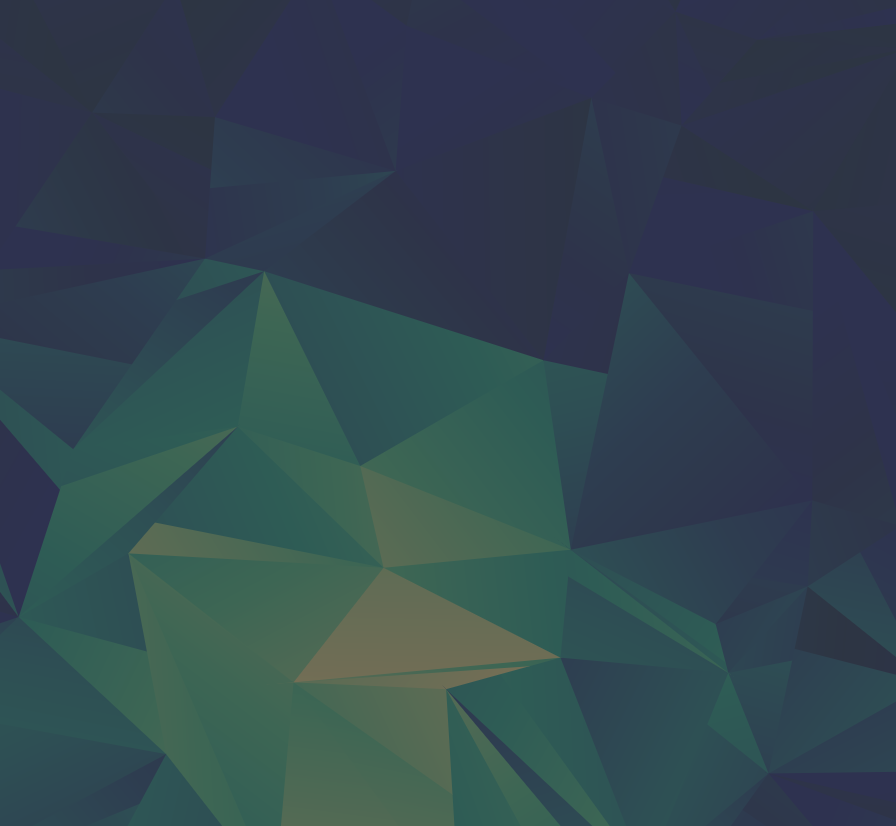
Reproduce this background procedurally as a Shadertoy shader.

```glsl
// Low-poly backdrop: a rotated, jittered grid is cut into irregular triangles.
// Each facet takes a tone from a soft glow at the lower middle, plus a random
// offset and a linear gradient; tones run from navy through teal to ochre.

const float GRID_SCALE = 5.3;   // cells per canvas height
const float GRID_ANGLE = 0.42;
const float JITTER = 0.94;      // below 1.0 keeps every quad simple

float hash(vec2 p) {
    vec3 q = fract(p.xyx * vec3(0.1031, 0.1030, 0.0973));
    q += dot(q, q.yzx + 33.33);
    return fract((q.x + q.y) * q.z);
}

mat2 rotation(float angle) {
    float c = cos(angle), s = sin(angle);
    return mat2(c, s, -s, c);
}

vec2 corner(vec2 cell) {
    vec2 offset = vec2(hash(cell + 17.3), hash(cell + 71.9)) - 0.5;
    return cell + 0.5 + JITTER * offset;
}

float signedArea(vec2 a, vec2 b, vec2 c) {
    vec2 u = b - a, v = c - a;
    return 0.5 * (u.x * v.y - u.y * v.x);
}

// Signed distance to the line a-b, positive to its right
float edgeDistance(vec2 p, vec2 a, vec2 b) {
    vec2 along = normalize(b - a);
    return dot(p - a, vec2(along.y, -along.x));
}

// Warmth of the glow; pos is in canvas heights
float glow(vec2 pos) {
    vec2 hollow = pos - vec2(0.67, 0.63);
    float warmth = 0.92 - 1.38 * length((pos - vec2(0.42, 0.19)) * vec2(0.92, 1.0));
    return warmth - 0.25 * exp(-45.0 * dot(hollow, hollow));
}

vec3 palette(float tone, float shade) {
    vec3 navy = mix(vec3(0.182, 0.196, 0.312), vec3(0.177, 0.208, 0.262), shade);
    vec3 ramp[7] = vec3[7](navy,
        vec3(0.18, 0.24, 0.315), vec3(0.18, 0.31, 0.33), vec3(0.18, 0.36, 0.335),
        vec3(0.24, 0.40, 0.33), vec3(0.35, 0.42, 0.33), vec3(0.45, 0.43, 0.335));
    float level = clamp(tone, 0.0, 0.999) * 6.0;
    int i = int(level);
    return mix(ramp[i], ramp[i + 1], fract(level));
}

// Adds one counter-clockwise triangle, weighted by its pixel coverage
void addFacet(inout vec4 sum, vec2 p, vec2 a, vec2 b, vec2 c, vec2 seed, float pixel) {
    float dist = max(edgeDistance(p, a, b), max(edgeDistance(p, b, c), edgeDistance(p, c, a)));
    float coverage = clamp(0.5 - dist / pixel, 0.0, 1.0);
    if (coverage <= 0.0) return;

    vec2 centre = (a + b + c) / 3.0;
    float angle = 6.2832 * hash(seed + 5.1);
    float slope = dot(p - centre, vec2(cos(angle), sin(angle)));
    float tone = glow(rotation(-GRID_ANGLE) * centre / GRID_SCALE);
    tone += 0.32 * (hash(seed + 9.7) - 0.5) + 0.17 * slope;
    tone -= 0.3 * step(hash(seed + 3.9), 0.08);   // a few facets fall into shadow
    float shade = clamp(hash(seed + 2.3) * 1.1 - 0.1 + 0.6 * slope, 0.0, 1.0);
    sum += coverage * vec4(palette(tone, shade), 1.0);
}

// Adds a triangle, often split from corner a into two slimmer facets
void addTriangle(inout vec4 sum, vec2 p, vec2 a, vec2 b, vec2 c, vec2 seed, float pixel) {
    if (hash(seed + 41.0) < 0.5) {
        vec2 m = mix(b, c, mix(0.2, 0.8, hash(seed + 53.0)));
        addFacet(sum, p, a, b, m, seed, pixel);
        addFacet(sum, p, a, m, c, seed + 0.37, pixel);
    } else {
        addFacet(sum, p, a, b, c, seed, pixel);
    }
}

// Splits a quad along a diagonal that leaves both halves unfolded
void addQuad(inout vec4 sum, vec2 p, vec2 cell, float pixel) {
    vec2 a = corner(cell), b = corner(cell + vec2(1, 0));
    vec2 c = corner(cell + vec2(1, 1)), d = corner(cell + vec2(0, 1));
    float areaAC = min(signedArea(a, b, c), signedArea(a, c, d));
    float areaBD = min(signedArea(a, b, d), signedArea(b, c, d));
    bool eitherFits = min(areaAC, areaBD) > 0.05;
    bool cutAC = eitherFits ? hash(cell + 29.0) > 0.5 : areaAC > areaBD;
    if (cutAC) {
        addTriangle(sum, p, a, b, c, cell + 0.11, pixel);
        addTriangle(sum, p, c, d, a, cell + 0.73, pixel);
    } else {
        addTriangle(sum, p, b, d, a, cell + 0.11, pixel);
        addTriangle(sum, p, d, b, c, cell + 0.73, pixel);
    }
}

void mainImage(out vec4 fragColor, in vec2 fragCoord) {
    vec2 p = rotation(GRID_ANGLE) * fragCoord / iResolution.y * GRID_SCALE;
    float pixel = GRID_SCALE / iResolution.y;
    vec2 home = floor(p - 0.5);
    vec4 sum = vec4(0.0);
    for (int y = -1; y <= 1; y++)
        for (int x = -1; x <= 1; x++)
            addQuad(sum, p, home + vec2(x, y), pixel);
    fragColor = vec4(sum.rgb / max(sum.a, 0.001), 1.0);
}
```
